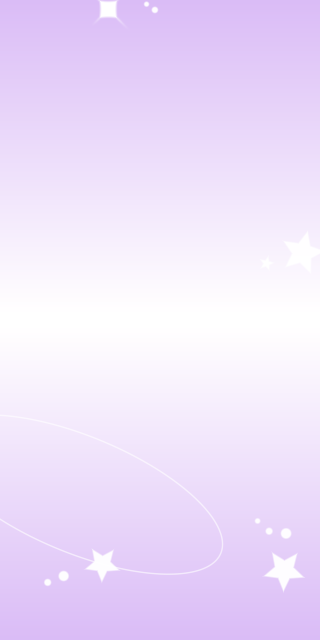
Give the GLSL for this background, as a Shadertoy shader.

```glsl
// Lilac sky fading to a white horizon band, with soft white stars, dots,
// a diagonal sparkle and a thin tilted orbit. Every shape is a distance
// function blended as white; the canvas spans 1 unit wide by 2 units high.

const vec2 CANVAS = vec2(1.0, 2.0);
const vec3 BAND_COLOR = vec3(1.005, 1.005, 1.0);
const vec3 EDGE_COLOR = vec3(0.855, 0.735, 0.965);
const float SOFTNESS = 0.0035;

const float STAR_SECTOR = 1.2566371;
const float STAR_INNER = 0.47;
const float STAR_ALPHA = 0.96;

const vec2 ORBIT_CENTER = vec2(0.2474, 0.4544);
const vec2 ORBIT_RADII = vec2(0.479, 0.182);
const float ORBIT_TILT = -0.3927;
const float ORBIT_HALF_WIDTH = 0.0022;
const float ORBIT_ALPHA = 0.6;

const vec2 SPARKLE_CENTER = vec2(0.3385, 1.971);
const float SPARKLE_CORE = 0.039;
const float SPARKLE_POWER = 0.86;
const float SPARKLE_ARM_WIDTH = 0.0038;
const vec2 SPARKLE_ARMS = vec2(0.1, 0.078);
const float SPARKLE_ALPHA = 0.55;

// Center, outer radius, angle of one tip
const vec4 STARS[4] = vec4[4](
    vec4(0.945, 1.210, 0.069, 1.33),
    vec4(0.833, 1.177, 0.022, 1.33),
    vec4(0.320, 0.237, 0.056, 4.68),
    vec4(0.888, 0.218, 0.066, 4.68));

// Center, radius
const vec3 DOTS[7] = vec3[7](
    vec3(0.458, 1.987, 0.0075), vec3(0.484, 1.969, 0.0095),
    vec3(0.149, 0.180, 0.0105), vec3(0.199, 0.200, 0.0155),
    vec3(0.805, 0.372, 0.0080), vec3(0.841, 0.340, 0.0105),
    vec3(0.894, 0.333, 0.0160));

vec2 rotate(vec2 p, float angle) {
    float c = cos(angle), s = sin(angle);
    return vec2(c * p.x + s * p.y, c * p.y - s * p.x);
}

float coverage(float dist, float blur) {
    return 1.0 - smoothstep(-blur, blur, dist);
}

// Five-pointed star: fold into half a sector, measure to its edge
float starDistance(vec2 p, float radius, float tipAngle) {
    float angle = atan(p.y, p.x) - tipAngle + 0.5 * STAR_SECTOR;
    angle = abs(mod(angle, STAR_SECTOR) - 0.5 * STAR_SECTOR);
    vec2 q = length(p) * vec2(cos(angle), sin(angle));
    vec2 tip = vec2(radius, 0.0);
    float halfSector = 0.5 * STAR_SECTOR;
    vec2 notch = STAR_INNER * radius * vec2(cos(halfSector), sin(halfSector));
    vec2 edge = normalize(notch - tip);
    return dot(q - tip, vec2(edge.y, -edge.x));
}

// Implicit ellipse divided by its gradient length
float orbitDistance(vec2 p) {
    vec2 q = rotate(p - ORBIT_CENTER, ORBIT_TILT);
    vec2 unit = q / ORBIT_RADII;
    float slope = 2.0 * length(unit / ORBIT_RADII);
    return abs(dot(unit, unit) - 1.0) / max(slope, 0.001);
}

float sparkle(vec2 p, float blur) {
    vec2 q = abs(rotate(p - SPARKLE_CENTER, -0.7853982));
    vec2 powered = pow(q, vec2(SPARKLE_POWER));
    float core = pow(powered.x + powered.y, 1.0 / SPARKLE_POWER) - SPARKLE_CORE;
    vec2 fade = 1.0 - smoothstep(0.2 * SPARKLE_ARMS, SPARKLE_ARMS, q);
    vec2 across = q.yx / SPARKLE_ARM_WIDTH;
    vec2 arms = SPARKLE_ALPHA * fade * exp(-across * across);
    return max(coverage(core, 2.5 * blur), max(arms.x, arms.y));
}

void mainImage(out vec4 fragColor, in vec2 fragCoord) {
    vec2 p = fragCoord / iResolution.xy * CANVAS;
    float blur = max(SOFTNESS, 0.8 / iResolution.x);

    // Vertical gradient mirrored about the middle
    vec3 color = min(mix(BAND_COLOR, EDGE_COLOR, abs(p.y - 1.0)), 1.0);

    // Thin orbit
    float line = coverage(orbitDistance(p) - ORBIT_HALF_WIDTH, 0.6 * blur);
    color = mix(color, vec3(1.0), ORBIT_ALPHA * line);

    // Stars, dots and sparkle
    float light = sparkle(p, blur);
    for (int i = 0; i < STARS.length(); i++) {
        vec4 star = STARS[i];
        float dist = starDistance(p - star.xy, star.z, star.w);
        light = max(light, STAR_ALPHA * coverage(dist, blur));
    }
    for (int i = 0; i < DOTS.length(); i++) {
        float dist = length(p - DOTS[i].xy) - DOTS[i].z;
        light = max(light, STAR_ALPHA * coverage(dist, blur));
    }
    fragColor = vec4(mix(color, vec3(1.0), light), 1.0);
}
```
